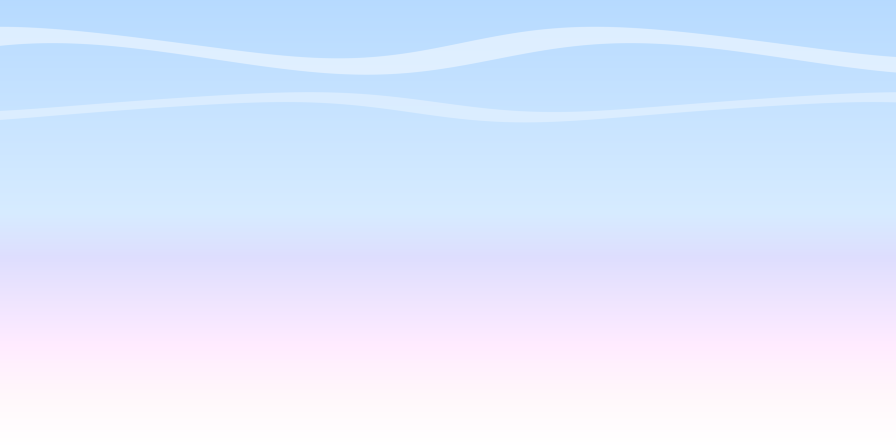
A Shadertoy shader for this background:

```glsl
// A pastel sky: blue fades through lavender and pink to white,
// with two pale ribbons near the top. The sky is a chain of linear blends;
// each ribbon is the area between two skewed cosine waves.

const float TAU = 6.2831853;

// Linear 0..1 ramp between two heights.
float ramp(float start, float end, float y) {
    return clamp((y - start) / (end - start), 0.0, 1.0);
}

// Depth of a ribbon edge below the top; skew makes one flank steeper.
float waveEdge(float x, float crest, float period, float skew, float middle, float swing) {
    float angle = TAU * (x - crest) / period;
    return middle - swing * cos(angle - skew * (1.0 - cos(angle)));
}

// Smooth coverage of the band between two depths.
float band(float depth, float upper, float lower) {
    float blur = 0.7 / iResolution.y;
    return smoothstep(upper - blur, upper + blur, depth)
         * (1.0 - smoothstep(lower - blur, lower + blur, depth));
}

vec3 skyColor(float depth) {
    vec3 color = vec3(0.715, 0.855, 1.0);
    color = mix(color, vec3(0.84, 0.922, 1.0), ramp(0.0, 0.475, depth));
    color = mix(color, vec3(0.87, 0.87, 0.995), ramp(0.475, 0.575, depth));
    color = mix(color, vec3(1.0, 0.922, 1.0), ramp(0.575, 0.77, depth));
    color = mix(color, vec3(1.0, 0.968, 0.982), ramp(0.77, 0.88, depth));
    return mix(color, vec3(1.0), ramp(0.88, 1.0, depth));
}

void mainImage(out vec4 fragColor, in vec2 fragCoord) {
    vec2 uv = fragCoord / iResolution.xy;
    float depth = 1.0 - uv.y;
    vec3 color = skyColor(depth);

    // Brighter upper ribbon
    float upperRibbon = band(depth,
        waveEdge(uv.x, 0.0, 0.664, 0.226, 0.095, 0.0352),
        waveEdge(uv.x, 0.0586, 0.645, 0.14, 0.1315, 0.0352));
    color = mix(color, vec3(1.0), 0.5 * upperRibbon);

    // Fainter lower ribbon
    float lowerRibbon = band(depth,
        waveEdge(uv.x, 0.345, 0.664, -0.3, 0.2279, 0.0221),
        waveEdge(uv.x, 0.319, 0.655, -0.316, 0.2505, 0.0227));
    color = mix(color, vec3(1.0), 0.35 * lowerRibbon);

    fragColor = vec4(color, 1.0);
}
```
